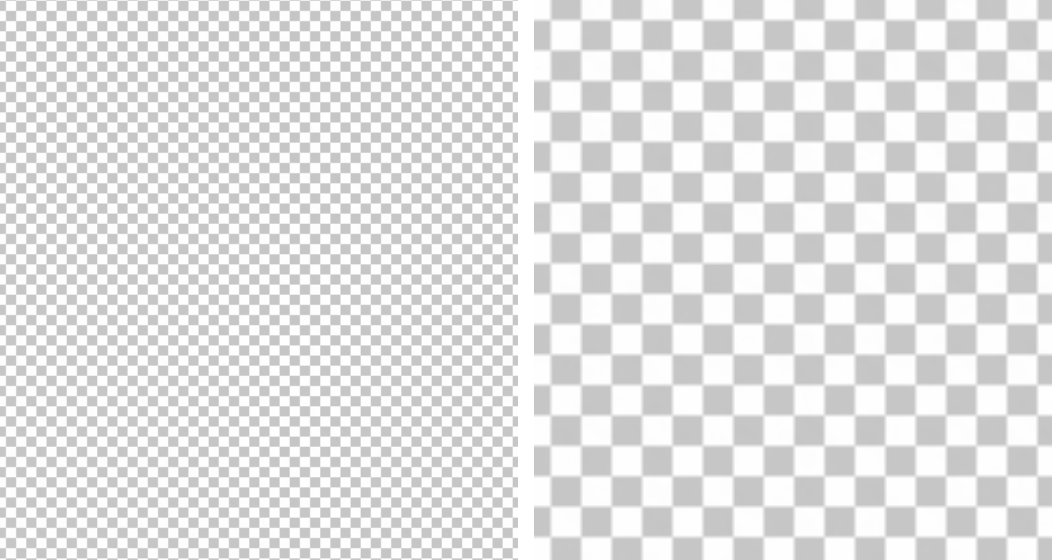
Left, the full canvas; right, a detail of the centre.
This pattern is drawn by a Shadertoy shader. Its source:

```glsl
const vec3 GREY = vec3(0.776);
const vec3 WHITE = vec3(0.995);
const float CELLS_DOWN = 55.25;
const vec2 GRID_OFFSET = vec2(0.59, 0.08); // in cells, from the top left
const float EDGE_SOFTNESS = 0.07;          // half width of an edge, in cells
const float GRAIN = 0.004;

// Alternates +1 and -1 per cell, with a soft ramp at every edge
float softSquareWave(float x, float halfWidth) {
    float edgeDistance = abs(mod(x - 0.5, 2.0) - 1.0) - 0.5;
    return clamp(edgeDistance / halfWidth, -1.0, 1.0);
}

// 1 on light cells, 0 on dark cells
float checker(vec2 cell, float halfWidth) {
    float sides = softSquareWave(cell.x, halfWidth) * softSquareWave(cell.y, halfWidth);
    return 0.5 + 0.5 * sides;
}

// Faint tonal unevenness from layered sines
float layeredSines(vec2 p) {
    float sum = 0.0;
    float weight = 0.5;
    for (int i = 0; i < 3; i++) {
        sum += weight * sin(p.x + 1.7 * sin(p.y)) * sin(p.y + 1.3 * sin(p.x));
        p = mat2(1.6, 1.2, -1.2, 1.6) * p + 2.3;
        weight *= 0.5;
    }
    return sum;
}

void mainImage(out vec4 fragColor, in vec2 fragCoord) {
    // Cell coordinates counted right and down
    vec2 fromTopLeft = vec2(fragCoord.x, iResolution.y - fragCoord.y) / iResolution.y;
    vec2 cell = fromTopLeft * CELLS_DOWN - GRID_OFFSET;

    // Edges never get sharper than one pixel
    float pixel = CELLS_DOWN / iResolution.y;
    float halfWidth = max(EDGE_SOFTNESS, 0.5 * pixel);

    vec3 color = mix(GREY, WHITE, checker(cell, halfWidth));
    color += GRAIN * layeredSines(cell * 2.6);
    fragColor = vec4(clamp(color, 0.0, 1.0), 1.0);
}
```
